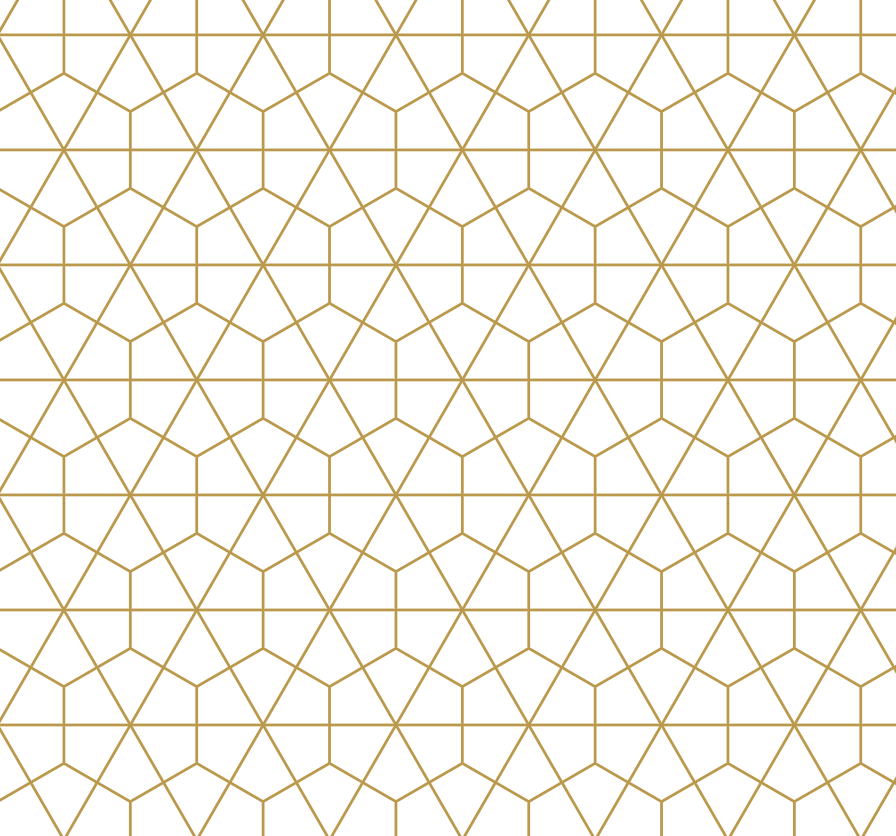
This pattern is drawn by a Shadertoy shader. Its source:

```glsl
const vec3 PAPER = vec3(1.0);
const vec3 GOLD = vec3(0.73, 0.60, 0.30);
const float SIDE = 0.14822;               // triangle side, in canvas widths
const float LINE_WIDTH = 0.0031;
const vec2 LATTICE_ORIGIN = vec2(0.516, 0.509);
const float SIN60 = 0.8660254;

// Distance to the nearest of a family of parallel lines through the lattice
float parallelLines(vec2 p, vec2 normal) {
    float spacing = SIDE * SIN60;
    return abs(fract(dot(p, normal) / spacing + 0.5) - 0.5) * spacing;
}

// Three line families that form the triangles
float triangleGrid(vec2 p) {
    float slanted = min(parallelLines(p, vec2(SIN60, 0.5)),
                        parallelLines(p, vec2(SIN60, -0.5)));
    return min(slanted, parallelLines(p, vec2(0.0, 1.0)));
}

// Hexagon borders around each triangle vertex
float hexagonGrid(vec2 p) {
    vec2 cell = SIDE * vec2(1.0, 2.0 * SIN60);
    vec2 a = mod(p + 0.5 * cell, cell) - 0.5 * cell;
    vec2 b = mod(p, cell) - 0.5 * cell;
    vec2 q = abs(dot(a, a) < dot(b, b) ? a : b);
    return 0.5 * SIDE - max(q.x, dot(q, vec2(0.5, SIN60)));
}

void mainImage(out vec4 fragColor, in vec2 fragCoord) {
    float pixel = 1.0 / iResolution.x;
    vec2 p = fragCoord * pixel - LATTICE_ORIGIN;

    // Both grids share one line width and an edge one pixel soft
    float d = min(triangleGrid(p), hexagonGrid(p));
    float ink = clamp((0.5 * LINE_WIDTH - d) / pixel + 0.5, 0.0, 1.0);

    fragColor = vec4(mix(PAPER, GOLD, ink), 1.0);
}
```
